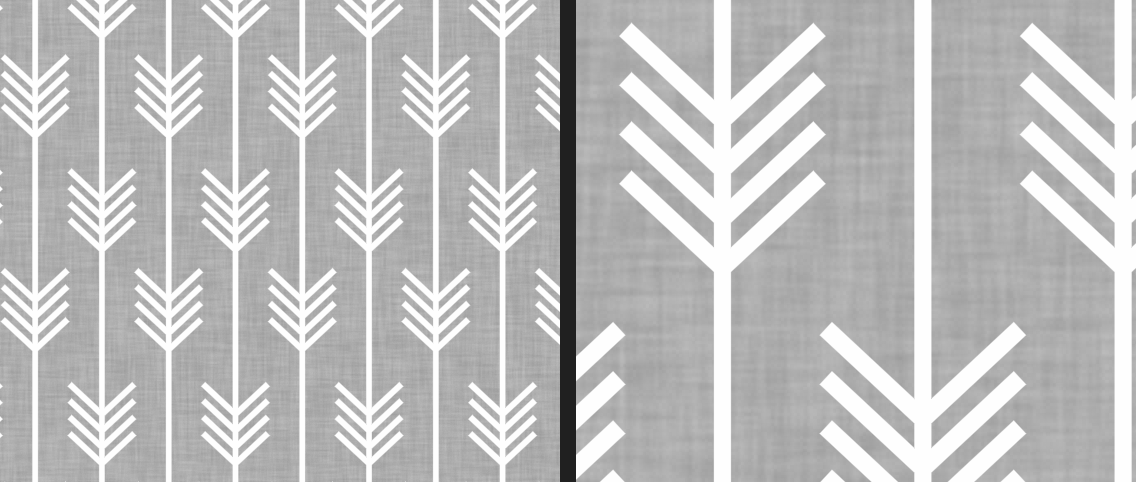
Left, the full canvas; right, a detail of the centre.
Give the GLSL for this pattern, as a WebGL 2 fragment shader.

```glsl
#version 300 es
precision highp float;
// White arrow fletchings on vertical shafts, staggered over grey linen.

uniform vec2 u_resolution;
out vec4 outColor;

// All lengths are fractions of the canvas width.
const vec2 REPEAT = vec2(0.2385, 0.3815);
const float SHAFT_HALF_WIDTH = 0.0051;
const float BARB_HALF_WIDTH = 0.0054;
const float BARB_LENGTH = 0.0790;
const float BARB_SPACING = 0.0293;
const int BARB_COUNT = 4;

const vec3 LINEN = vec3(0.678);
const vec3 WHITE = vec3(0.995);

float hash(vec2 cell) {
  vec3 h = fract(vec3(cell.xyx) * 0.1031);
  h += dot(h, h.yzx + 33.33);
  return fract((h.x + h.y) * h.z);
}

float valueNoise(vec2 p) {
  vec2 cell = floor(p);
  vec2 f = fract(p);
  f = f * f * (3.0 - 2.0 * f);
  float low = mix(hash(cell), hash(cell + vec2(1.0, 0.0)), f.x);
  float high = mix(hash(cell + vec2(0.0, 1.0)), hash(cell + 1.0), f.x);
  return mix(low, high, f.y);
}

// Centred noise stretched along the thread direction.
float threads(vec2 p, float along, float across) {
  float coarse = valueNoise(p * vec2(along, across)) - 0.5;
  float fine = valueNoise(p * vec2(along * 2.3, across * 1.7) + 71.0) - 0.5;
  return coarse + 0.7 * fine;
}

vec3 linen(vec2 p) {
  float weft = threads(p, 24.0, 230.0);
  float warp = threads(p.yx + 37.0, 20.0, 230.0);
  float mottle = valueNoise(p * 28.0 + 13.0) - 0.5;
  float grain = hash(floor(p * 512.0)) - 0.5;
  return LINEN + 0.042 * weft + 0.042 * warp + 0.016 * mottle + 0.016 * grain;
}

// Signed distance to one lattice of arrows; tip is the lowest barb joint.
float arrowLattice(vec2 p, vec2 tip) {
  vec2 q = p - tip;
  q.x = abs(mod(q.x + 0.5 * REPEAT.x, REPEAT.x) - 0.5 * REPEAT.x);
  float margin = 0.25 * REPEAT.y;
  q.y = mod(q.y + margin, REPEAT.y) - margin;

  float d = q.x - SHAFT_HALF_WIDTH;
  vec2 dir = normalize(vec2(44.0, 41.0));
  for (int i = 0; i < BARB_COUNT; i++) {
    vec2 r = q - vec2(0.0, float(i) * BARB_SPACING);
    float along = dot(r, dir);
    float across = abs(dot(r, vec2(-dir.y, dir.x)));
    d = min(d, max(across - BARB_HALF_WIDTH, along - BARB_LENGTH));
  }
  return d;
}

void main() {
  vec2 p = gl_FragCoord.xy / u_resolution.x;
  float edge = 0.8 / u_resolution.x;

  // Two interleaved lattices make the stagger.
  float d = min(arrowLattice(p, vec2(0.0628, 0.2365)),
                arrowLattice(p, vec2(0.1820, 0.0330)));
  float ink = 1.0 - smoothstep(-edge, edge, d);

  outColor = vec4(mix(linen(p), WHITE, ink), 1.0);
}
```
